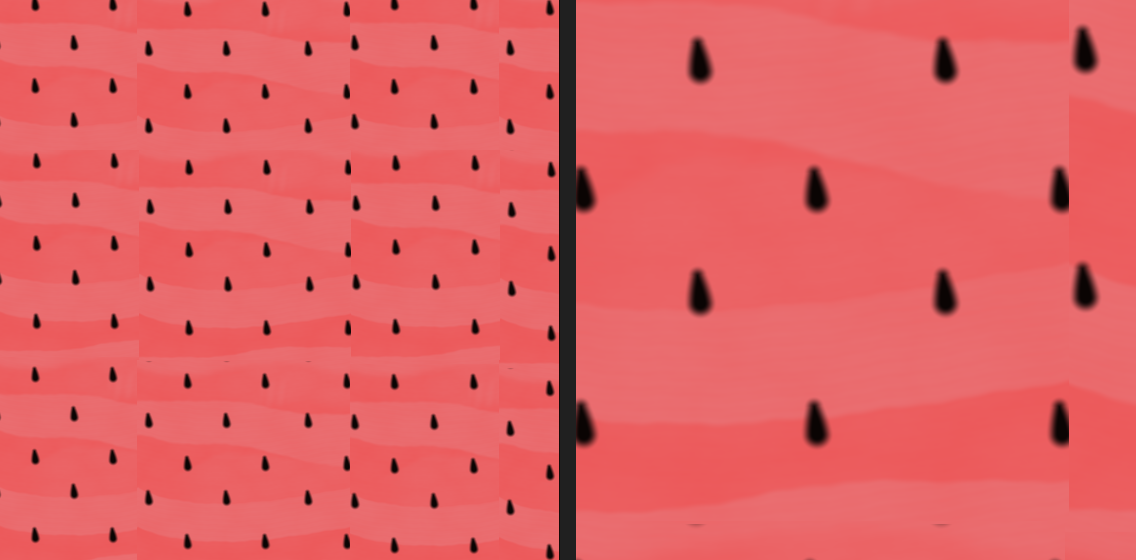
Left, the full canvas; right, a detail of the centre.
Write a WebGL 2 fragment shader that draws this pattern.

```glsl
#version 300 es
precision highp float;
// Watermelon flesh: black seeds on wavy coral washes, in shifted tiles with visible seams.

uniform vec2 u_resolution;
out vec4 fragColor;

vec2 hash2(vec2 p) {
    return fract(sin(vec2(dot(p, vec2(127.1, 311.7)), dot(p, vec2(269.5, 183.3)))) * 437.585);
}

// Cellular noise: distance to the nearest scattered point
float cellular(vec2 p) {
    vec2 cell = floor(p);
    float nearest = 2.0;
    for (int y = -1; y <= 1; y++) {
        for (int x = -1; x <= 1; x++) {
            vec2 neighbour = cell + vec2(x, y);
            nearest = min(nearest, length(neighbour + hash2(neighbour) - p));
        }
    }
    return nearest;
}

// Approximate distance to an egg-sided drop, leaning left (y points down)
float seedDistance(vec2 p) {
    vec2 base = vec2(0.3, 4.6), axis = vec2(-1.3, -12.6);
    float h = clamp(dot(p - base, axis) / dot(axis, axis), 0.0, 1.0);
    return length(p - base - axis * h) - mix(4.8, 2.1, h * sqrt(h));
}

// Nearest seed in the staggered rows of one tile
float seedField(vec2 q) {
    float rowY[6] = float[6](-37.0, 0.0, 54.0, 113.0, 160.0, 220.0);
    float x = (q.x - 204.0 - 5.5 * step(392.0, q.x)) / 53.3;
    float d = 100.0;
    for (int i = 0; i < 6; i++) {
        float stagger = float(i % 2);
        float column = stagger + 2.0 * floor((x - stagger) * 0.5 + 0.5);
        d = min(d, seedDistance(vec2((x - column) * 53.3, q.y - rowY[i])));
    }
    return d;
}

float band(float y, float top, float bottom, float soft) {
    return smoothstep(-soft, soft, y - top) * smoothstep(-soft, soft, bottom - y);
}

// Painted flesh: 0 is deep coral, 1 is pale pink
float washTone(vec2 q, float soft) {
    float t = q.x - 190.0;
    float arch = sin(3.1416 * pow(clamp(t / 290.0, 0.0, 1.0), 0.75));
    float y = q.y + 0.5 * sin(t * 0.13) + 0.25 * sin(t * 0.37 + 1.0);

    // Pale wavy bands
    float pale = band(y, 27.0 + 18.0 * smoothstep(120.0, 240.0, t),
        74.0 + 12.0 * smoothstep(0.0, 60.0, t) + 30.0 * smoothstep(110.0, 280.0, t), soft + 0.8);
    pale = max(pale, band(y, 146.0 + 22.0 * arch, 200.0 + 20.0 * arch, soft));
    pale = max(pale, smoothstep(-soft, soft, y - 260.0 + 14.0 * smoothstep(90.0, 200.0, t)));
    pale = max(pale, 1.0 - smoothstep(-25.0, -9.0, y - 9.0 * sin(t * 0.025)));

    // Thin glazes and blotches over the deep parts
    float blotch = 1.0 - smoothstep(0.15, 0.85, cellular(q / vec2(52.0, 34.0)));
    float glaze = 0.02 + 0.2 * blotch;
    float hill = 128.0 - 30.0 * smoothstep(20.0, 120.0, t) + 0.1 * abs(t - 130.0);
    glaze += 0.3 * band(y, hill, 172.0, 5.0) * smoothstep(25.0, 75.0, t);
    glaze += 0.4 * smoothstep(70.0, 190.0, t) * (1.0 - smoothstep(15.0, 45.0, y));
    glaze += 0.2 * band(t, 168.0, 206.0, 4.0) * band(y, -2.0, 34.0, 6.0)
        * (0.5 + 0.5 * sin(t * 0.42 + 0.06 * y));

    // Dry brush strokes running along the bands
    float flow = y - 18.0 * arch;
    float stroke = sin(flow * 0.83 + 1.7 * sin(t * 0.031)) + 0.7 * sin(flow * 1.9 + t * 0.04);
    float paleTone = 0.84 + 0.18 * blotch + 0.035 * stroke;
    return mix(glaze + 0.015 * stroke, paleTone, pale);
}

void main() {
    // Canvas spans 768 design units, y pointing down
    vec2 uv = gl_FragCoord.xy / u_resolution;
    vec2 p = 768.0 * vec2(uv.x, 1.0 - uv.y);
    float pixel = 768.0 / min(u_resolution.x, u_resolution.y);

    // Unequal tile columns and rows; the middle row slips right
    float slip = 2.0 * step(206.0, p.y) * step(p.y, 494.0);
    float x = p.x - slip;
    int col = int(step(188.0, x) + step(479.5, x) + step(684.0, x));
    int row = int(step(206.0, p.y) + step(min(489.0 + 5.0 * float(col), 499.0), p.y));

    // Position inside the tile, with y measured from its first seed row
    vec4 firstSeed = row == 0 ? vec4(5, 13, 4, 11)
        : row == 1 ? vec4(221, 230, 224, 233) : vec4(514, 523, 524, 533);
    float left = vec4(0.0, 188.0, 479.5, 684.0)[col];
    float localLeft = vec4(209.0, 188.0, 197.0, 188.5)[col];
    float stretch = col < 2 ? 1.0 : 1.02;
    vec2 q = vec2(localLeft + (x - left) / stretch, (p.y - firstSeed[col]) / stretch);

    // Flesh with fine mottling
    float tone = washTone(q, max(1.8, pixel));
    tone += 0.08 * (cellular(q / vec2(9.0, 5.0)) - 0.5);
    vec3 color = mix(vec3(0.926, 0.352, 0.357), vec3(0.918, 0.424, 0.434), tone);

    // Seeds with soft inked edges; only a faint sliver survives at the tile top
    float edge = max(2.9, 0.75 * pixel);
    float ink = 1.0 - smoothstep(-edge, edge, seedField(q));
    ink *= step(-27.5, q.y) * (1.0 - 0.5 * step(q.y, -22.0));
    color = mix(color, vec3(0.04, 0.015, 0.012), ink);

    // Dark right margin
    color = mix(color, vec3(0.05, 0.02, 0.01), smoothstep(-0.5, 0.5, (p.x - 766.8) / pixel));
    fragColor = vec4(color, 1.0);
}
```
